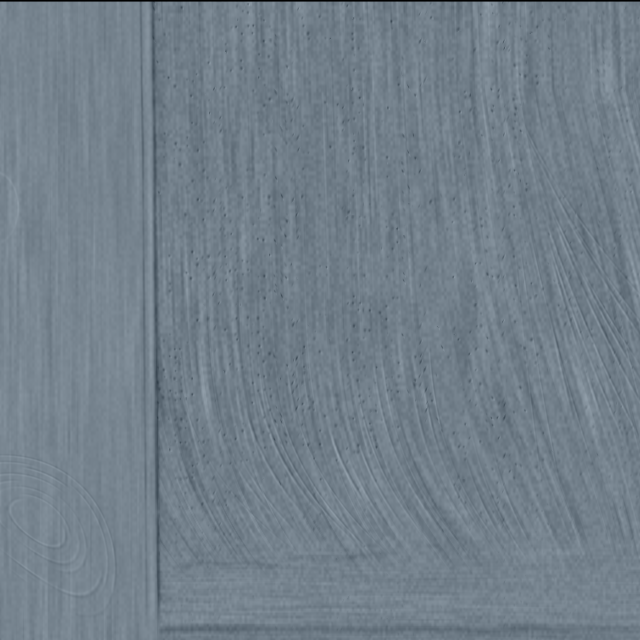
Give the GLSL for this texture, as a WebGL 2 fragment shader.

```glsl
#version 300 es
precision highp float;
// Brushed blue-grey painted panel: a vertical seam, curved brush strokes, pits and a bottom groove.
#define PAINT vec3(0.451, 0.503, 0.546)
#define STREAK_GAIN 0.15
#define GRAIN_GAIN 0.06
#define STROKE_GAIN 0.07
#define PIT_GAIN 0.16
#define STROKE_WIDTH 0.0015
#define PIT_GRID vec2(115.0, 90.0)
#define SWEEP_COUNT 20
#define FAN_COUNT 13
#define SWIRL_COUNT 8

uniform vec2 u_resolution;
out vec4 fragColor;

float hash(vec2 p) {
  vec3 q = fract(p.xyx * 0.1031);
  q += dot(q, q.yzx + 33.33);
  return fract((q.x + q.y) * q.z);
}
float noise(vec2 p) {
  vec2 i = floor(p), f = fract(p);
  f = f * f * (3.0 - 2.0 * f);
  return mix(mix(hash(i), hash(i + vec2(1, 0)), f.x),
             mix(hash(i + vec2(0, 1)), hash(i + vec2(1, 1)), f.x), f.y);
}
float bell(float d, float w) { return exp(-d * d / (w * w)); }
float span(float a, float b, float soft, float v) {
  return smoothstep(a - soft, a + soft, v) * (1.0 - smoothstep(b - soft, b + soft, v));
}
// Lit ridge with a shadow on its right side
float ridge(float d, float w) { return bell(d, w) - 0.9 * bell(d - 1.8 * w, w); }

// Bristle marks along the second axis: fine ones in patches, plus sparse scratches
float bristles(vec2 p) {
  float patches = 0.4 + 1.2 * noise(p * vec2(20.0, 8.0) + 3.0);
  float fine = 0.45 * noise(p * vec2(140.0, 9.0) + 19.0) + 0.55 * noise(p * vec2(250.0, 16.0) + 47.0) - 0.5;
  float scratch = smoothstep(0.7, 1.0, noise(p * vec2(190.0, 5.0) + 83.0))
                - smoothstep(0.7, 1.0, noise(p * vec2(190.0, 6.0) + 140.0));
  return 0.16 * (noise(p * vec2(60.0, 3.0)) - 0.5) + 0.7 * patches * fine + 0.24 * scratch;
}

// One stroke about the curve at x, worn away at both ends
float stroke(vec2 p, float x, float slope, float low, float high, float r) {
  float d = (p.x - x) / sqrt(1.0 + slope * slope);
  return ridge(d, STROKE_WIDTH * (0.8 + 0.5 * r)) * span(low, high, 0.045, p.y) * (0.4 + 0.7 * r);
}

// Sweeps turning right at the foot, and a fan spreading to the right edge
float strokes(vec2 p) {
  float sum = 0.0, t = max(0.57 - p.y, 0.0) / 0.44, u = max(0.86 - p.y, 0.0);
  for (int i = 0; i < SWEEP_COUNT; i++) {
    float k = float(i) / float(SWEEP_COUNT), r = hash(vec2(i, 3)), q = hash(vec2(i, 8));
    float reach = mix(0.18, 0.08, k) + 0.03 * r, x = 0.265 + 0.5 * k + 0.025 * q;
    sum += stroke(p, x + reach * t * t * t, 6.8 * reach * t * t, 0.135 + 0.09 * q, 0.25 + 0.22 * r, q);
  }
  for (int i = 0; i < FAN_COUNT; i++) {
    float k = float(i) / float(FAN_COUNT - 1), r = hash(vec2(i, 21));
    float a = mix(0.38, 0.06, k), b = mix(0.8, 0.06, sqrt(k));
    float high = mix(0.8, 0.45, k * (0.6 + 0.4 * r));
    sum += stroke(p, 0.785 + 0.02 * r + a * u + b * u * u, a + 2.0 * b * u, 0.26 + 0.12 * r, high, r);
  }
  return sum * (0.3 + noise(p * vec2(22.0, 14.0) + 71.0));
}

// Broken tilted loops in the lower left and a small arc at the left edge
float swirls(vec2 p) {
  vec2 c = p - vec2(0.06, 0.185);
  vec2 q = mat2(0.79, 0.61, -0.61, 0.79) * c;
  q.y += 1.5 * q.x * q.x;
  float sum = 0.0;
  for (int i = 0; i < SWIRL_COUNT; i++) {
    float k = float(i), r = hash(vec2(i, 31));
    float d = length(q / vec2(1.9, 1.0)) - 0.022 - 0.0085 * k - 0.005 * r;
    sum += ridge(d, 0.0014) * smoothstep(0.3, 0.7, noise(p * 15.0 + 9.0 * k)) * (0.5 + 0.5 * r);
  }
  float arc = (length((p - vec2(-0.008, 0.675)) / vec2(0.65, 1.0)) - 0.056) * 0.65;
  return sum + bell(arc, 0.0018) * smoothstep(0.6, 0.68, p.y);
}

// Dark pits of uneven size gathered into loose columns
float pits(vec2 p) {
  vec2 g = p * PIT_GRID + vec2(0.0, 3.0 * noise(vec2(p.x * 40.0, 1.0)));
  vec2 cell = floor(g), f = fract(g) - 0.5;
  f -= 0.4 * (vec2(hash(cell + 61.0), hash(cell + 97.0)) - 0.5);
  float column = noise(vec2(p.x * 36.0, p.y * 5.0)), size = 0.16 + 0.14 * hash(cell + 13.0);
  float pit = bell(length(f), size) - 0.4 * bell(length(f - vec2(0.24, -0.12)), size);
  return step(hash(cell + 5.0), 0.02 + 0.5 * column * column) * (0.2 + 0.8 * hash(cell + 29.0)) * pit;
}

void main() {
  vec2 p = gl_FragCoord.xy / u_resolution;
  float s = p.x - 0.249 + 0.010 * p.y + 0.0015 * (noise(vec2(p.y * 9.0, 2.0)) - 0.5);
  float right = smoothstep(-0.004, 0.004, s);
  float foot = 1.0 - smoothstep(0.08, 0.2, p.y + 0.06 * (noise(p * 14.0) - 0.5));
  // Bristles bend with the strokes and lie flat at the foot
  float t = max(0.57 - p.y, 0.0) / 0.44;
  float bend = mix(0.1 * t * t * t, 0.22 * max(0.86 - p.y, 0.0), smoothstep(0.55, 1.0, p.x)) + 0.03 * (1.0 - p.y);
  float streak = bristles(vec2(p.x - bend * right, p.y)) * mix(0.65, 1.1, right);
  streak = mix(streak, bristles(p.yx + 7.0) * 0.55, foot * right);
  float light = STREAK_GAIN * streak + GRAIN_GAIN * (noise(p * vec2(250.0, 170.0)) - 0.5) * mix(0.5, 1.0, right);
  // Broad tone: pale left panel, darker middle, pale foot
  light += mix(0.014, -0.006, right) + 0.014 * (noise(p * vec2(7.0, 4.0)) - 0.5);
  light += right * (0.016 * foot - 0.008 * bell(p.x - 0.47, 0.16) * smoothstep(0.2, 0.5, p.y));
  // Strokes and pits
  light += STROKE_GAIN * mix(0.6 * swirls(p), strokes(p), right);
  light -= PIT_GAIN * pits(p) * right * (0.3 + 0.7 * smoothstep(0.1, 0.35, p.y)) * (1.0 - 0.5 * smoothstep(0.8, 0.9, p.x));
  // Pale raised band with a shaded left flank
  float band = p.x - 0.764 + 0.008 * (noise(vec2(p.y * 11.0, 6.0)) - 0.5) + 0.025 * (1.0 - smoothstep(0.34, 0.56, p.y));
  float flank = bell(band + 0.02, 0.005) * noise(p * vec2(30.0, 12.0));
  light += smoothstep(0.32, 0.5, p.y) * (0.034 * bell(band, 0.012) - 0.045 * flank);
  // Seam: thin left groove, lit lip, deep right groove
  float wear = 0.7 + 0.6 * noise(vec2(p.y * 45.0, 12.0));
  float seam = 0.04 * bell(s + 0.008, 0.004) - 0.15 * wear * bell(s, 0.003) - 0.03 * bell(s - 0.006, 0.01);
  light += smoothstep(0.01, 0.07, p.y) * (seam - 0.1 * wear * bell(s + 0.0185, 0.002) * mix(0.4, 1.0, p.y));
  // Bottom groove and the ragged upper rim of the foot
  float groove = p.y - 0.018 - 0.004 * (noise(vec2(p.x * 24.0, 4.0)) - 0.5);
  light -= right * (0.06 * bell(groove, 0.006) + 0.03 * (1.0 - smoothstep(-0.004, 0.004, groove)));
  float rim = p.y - 0.1 - 0.05 * p.x - 0.012 * (noise(vec2(p.x * 28.0, 15.0)) - 0.5);
  light -= right * 0.06 * bell(rim, 0.004) * span(0.27, 0.6, 0.05, p.x) * noise(p * vec2(25.0, 60.0));

  float topEdge = smoothstep(0.996, 0.999, p.y);
  fragColor = vec4((PAINT + light) * (1.0 - topEdge), 1.0);
}
```
